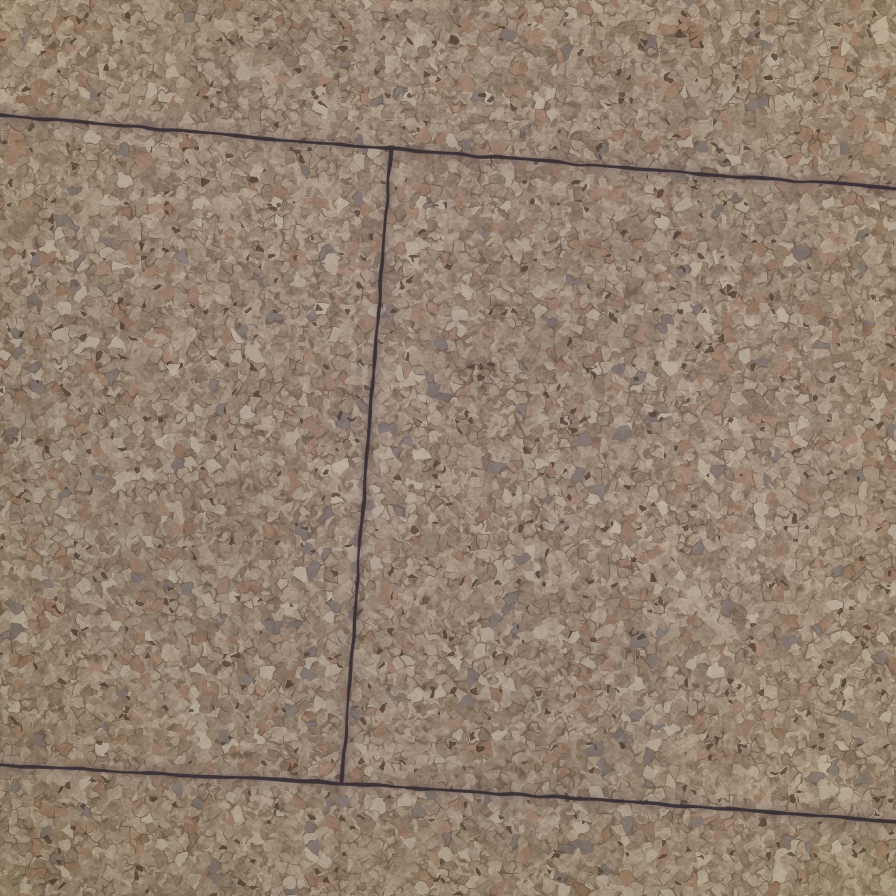
Write a Shadertoy shader that draws this texture.

```glsl
// Pressed cork floor tiles: packed granules crossed by thin, slightly skewed dark seams.

float hash(vec2 p) {
    return fract(sin(dot(p, vec2(127.1, 311.7))) * 43758.5453);
}

float noise(vec2 p) {
    vec2 i = floor(p), f = fract(p);
    f = f * f * (3.0 - 2.0 * f);
    return mix(mix(hash(i), hash(i + vec2(1, 0)), f.x),
               mix(hash(i + vec2(0, 1)), hash(i + vec2(1, 1)), f.x), f.y);
}

// Voronoi granules: x, y = random values of the granule, z = gap to its neighbour
vec3 granules(vec2 p) {
    vec2 cell = floor(p), owner = cell;
    float nearest = 9.0, second = 9.0;
    for (int y = -1; y <= 1; y++)
    for (int x = -1; x <= 1; x++) {
        vec2 c = cell + vec2(x, y);
        float d = length(c + vec2(hash(c), hash(c + 37.3)) - p);
        if (d < nearest) {
            second = nearest;
            nearest = d;
            owner = c;
        } else second = min(second, d);
    }
    return vec3(hash(owner + 11.7), hash(owner + 71.9), second - nearest);
}

void mainImage(out vec4 fragColor, in vec2 fragCoord) {
    vec2 uv = fragCoord / iResolution.xy;
    float px = 1.0 / iResolution.y;

    // Ragged outlines come from warping the granule domain
    vec2 warp = vec2(noise(uv * 150.0), noise(uv * 150.0 + 50.0)) - 0.5;
    vec2 p = uv + 0.007 * warp;
    vec3 coarse = granules(p * 82.0);
    vec3 fine = granules(p * 165.0 + 19.0);
    float grain = noise(uv * 420.0);
    float crumbs = smoothstep(0.45, 0.65, noise(uv * 70.0 + 8.0));

    // Granule body: pale to brown, with fine crumbs filling between large chips
    float tone = mix(coarse.x, fine.x, 0.3 + 0.5 * crumbs) + 0.35 * (grain - 0.5);
    vec3 color = mix(vec3(0.51, 0.43, 0.36), vec3(0.72, 0.65, 0.58), tone);

    // Occasional pale, grey-violet and reddish chips
    color = mix(color, vec3(0.75, 0.70, 0.63), 0.7 * step(0.94, coarse.y));
    color = mix(color, vec3(0.47, 0.43, 0.43), 0.7 * step(coarse.y, 0.04));
    color = mix(color, vec3(0.60, 0.45, 0.36), 0.5 * step(abs(coarse.y - 0.5), 0.04));

    // Shaded crevices and dark bark specks
    float crevice = 1.0 - smoothstep(0.0, 0.22, coarse.z);
    crevice *= smoothstep(0.3, 0.85, noise(uv * 120.0 + 3.0));
    color = mix(color, vec3(0.38, 0.30, 0.24), 0.65 * crevice);
    float speck = step(0.955, fine.y) * smoothstep(0.0, 0.25, fine.z);
    color = mix(color, vec3(0.31, 0.24, 0.19), 0.75 * speck);

    // Broad mottling, brighter to the upper right, yellower toward the borders
    float mottle = noise(uv * 5.0) + 0.5 * noise(uv * 13.0) - 0.75;
    color *= 0.975 + 0.05 * mottle + 0.035 * (uv.x + uv.y - 1.0);
    vec2 fromCenter = uv - vec2(0.5, 0.55);
    color += vec3(0.008, 0.004, -0.07) * (dot(fromCenter, fromCenter) - 0.15);

    // Two gently bowed cross seams and one leaning joint between them
    float wobble = 0.0025 * (noise(uv * 45.0) - 0.5);
    float upper = uv.y - (0.872 - 0.092 * uv.x + 0.010 * uv.x * uv.x) + wobble;
    float lower = uv.y - (0.146 - 0.049 * uv.x - 0.014 * uv.x * uv.x) + wobble;
    float joint = uv.x - (0.3815 + 0.0771 * (uv.y - 0.126)) + wobble;
    float jointDist = max(abs(joint), max(upper, -lower));
    float seam = min(min(abs(upper), abs(lower)), jointDist);

    // Broken violet stain beside each seam, then the dark gap itself
    float stain = exp(-seam * 170.0) * (0.35 + 0.65 * noise(uv * 65.0 + 5.0));
    color = mix(color, vec3(0.40, 0.34, 0.35), 0.75 * stain);
    float halfWidth = 0.0009 + 0.0012 * noise(uv * 60.0 + 30.0);
    float gap = 1.0 - smoothstep(halfWidth - 0.5 * px, halfWidth + px, seam);
    color = mix(color, vec3(0.21, 0.17, 0.19), 0.9 * gap);

    fragColor = vec4(color, 1.0);
}
```
